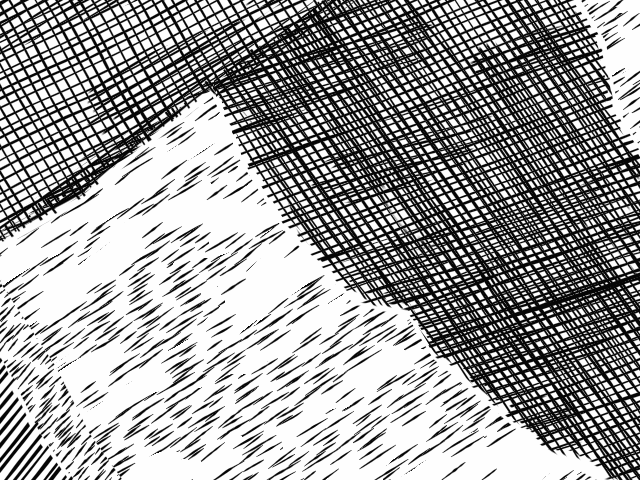
A WebGL 1 fragment shader for this pattern:

```glsl
precision highp float;
uniform vec2 u_resolution;

float hash(vec2 p) {
  return fract(sin(dot(p, vec2(127.1, 311.7))) * 43758.5453);
}

float noise(vec2 p) {
  vec2 i = floor(p), f = fract(p);
  f = f * f * (3.0 - 2.0 * f);
  return mix(mix(hash(i), hash(i + vec2(1, 0)), f.x),
             mix(hash(i + vec2(0, 1)), hash(i + vec2(1, 1)), f.x), f.y);
}

float ramp(float x, float a, float b) {
  return clamp((x - a) / (b - a), 0.0, 1.0);
}

// Coordinates along and across a stroke direction
vec2 turn(vec2 p, float angle) {
  float c = cos(angle), s = sin(angle);
  return vec2(c * p.x + s * p.y, c * p.y - s * p.x);
}

float fill(float d) {
  float soft = 0.75 / u_resolution.y;
  return 1.0 - smoothstep(-soft, soft, d);
}

// Long wavering pen lines, each with its own ragged end
float hatch(vec2 p, float angle, float gap, float width, float inside, float seed) {
  vec2 q = turn(p, angle);
  q.y += 0.014 * noise(p * 4.0 + seed) + 0.002 * noise(q * vec2(13.0, 35.0) + seed);
  float row = floor(q.y / gap);
  float r = hash(vec2(row, seed));
  float off = (fract(q.y / gap) - 0.5 - 0.4 * (r - 0.5)) * gap;
  float thick = width * (0.7 + 0.5 * hash(vec2(seed, row)));
  thick *= 0.75 + 0.45 * noise(vec2(q.x * 22.0, row + seed));
  float end = inside + 0.007 - 0.02 * hash(vec2(row + 9.0, seed));
  return fill(abs(off) - thick) * fill(-end);
}

// Short tapered strokes scattered along rows
float dashes(vec2 p, float angle, vec2 size, float width, float density, float seed) {
  vec2 q = turn(p, angle);
  q.y += 0.008 * noise(p * 6.0 + seed) + 0.002 * noise(q * vec2(30.0, 60.0));
  q /= size;
  float row = floor(q.y);
  q.x += 7.0 * hash(vec2(row, seed));
  vec2 cell = vec2(floor(q.x), row);
  vec2 f = fract(q) - 0.5;
  float r = hash(cell + seed);
  float reach = 0.24 + 0.24 * hash(cell + seed + 3.7);
  float off = (f.y - 0.3 * (r - 0.5) - 0.35 * f.x) * size.y;
  float along = clamp(1.0 - abs(f.x) / reach, 0.0, 1.0);
  float thick = width * sqrt(along) * (0.6 + 0.6 * noise(q * vec2(9.0, 2.0)));
  return fill(abs(off) - thick) * step(0.001, along) * step(hash(cell.yx + seed), density);
}

// Height of the shaded mass's peaked lower outline
float outline(float x) {
  float y = 0.5 + 0.097 * ramp(x, 0.0, 0.174) + 0.09 * ramp(x, 0.174, 0.278);
  y += 0.131 * ramp(x, 0.278, 0.443) - 0.139 * ramp(x, 0.443, 0.503);
  y -= 0.139 * ramp(x, 0.503, 0.59) + 0.156 * ramp(x, 0.59, 0.738);
  y -= 0.026 * ramp(x, 0.738, 0.85) + 0.088 * ramp(x, 0.85, 0.903);
  return y - 0.19 * ramp(x, 0.903, 1.128) - 0.11 * ramp(x, 1.128, 1.333);
}

void main() {
  vec2 p = gl_FragCoord.xy / u_resolution.y;

  // Signed regions, positive inside
  float above = (p.y - outline(p.x)) * 0.65;
  float rightEdge = 1.198 + 0.052 * ramp(p.y, 1.0, 0.913)
    + 0.026 * ramp(p.y, 0.913, 0.774) + 0.07 * ramp(p.y, 0.774, 0.65);
  float mass = min(above, rightEdge - p.x);
  float split = (p.y - 0.818 - 0.71 * (p.x - 0.443)) * 0.81;
  float leftPanel = min(mass, split + 0.012);
  float rightPanel = min(mass, 0.012 - split);
  float cornerEdge = 0.243 - 0.069 * ramp(p.y, 0.0, 0.097)
    - 0.07 * ramp(p.y, 0.097, 0.236) - 0.115 * ramp(p.y, 0.236, 0.41);
  float corner = p.y < 0.42 ? (cornerEdge - p.x) * 0.8 : -1.0;
  float core = corner - 0.072;

  // Crosshatching in the two panels
  float ink = hatch(p, -1.03, 0.021, 0.0024, leftPanel, 1.0);
  ink = max(ink, hatch(p, 0.46, 0.0185, 0.0022, leftPanel, 2.0));
  ink = max(ink, hatch(p, -0.99, 0.0175, 0.0023, rightPanel, 3.0));
  ink = max(ink, hatch(p, 0.36, 0.0165, 0.0022, rightPanel, 4.0));

  // Overlapping passes darken patches of the mass
  float steepPatch = (noise(turn(p, -0.98) * vec2(3.0, 9.0) + 4.0) - 0.4) * 0.12;
  float flatPatch = (noise(turn(p, 0.36) * vec2(3.0, 9.0) + 8.0) - 0.5) * 0.12;
  ink = max(ink, hatch(p, -0.92, 0.018, 0.0024, min(rightPanel, steepPatch), 5.0));
  ink = max(ink, hatch(p, 0.29, 0.019, 0.0022, min(rightPanel, flatPatch), 6.0));
  ink = max(ink, hatch(p, 0.56, 0.019, 0.0022, min(leftPanel, flatPatch), 7.0));

  // Heavy streaks and the dark seam between panels
  float across = turn(p, 0.315).y + 0.005 * noise(p * 12.0);
  float streak = abs(mod(across - 0.1145, 0.235) - 0.1175);
  ink = max(ink, fill(streak - 0.005 * noise(p * vec2(9.0, 3.0))) * fill(-rightPanel));
  float seam = min(mass, 0.025 - abs(split));
  ink = max(ink, hatch(p, 0.62, 0.013, 0.0025, seam, 8.0));
  float rim = abs(above - 0.004) - 0.004 * noise(p * 17.0);
  ink = max(ink, fill(rim) * step(p.x, 0.45));

  // Broken strokes gathered in lanes on the light ground
  float lane = noise(turn(p, 0.6) * vec2(4.0, 20.0));
  float density = 0.1 + 0.85 * smoothstep(0.25, 0.7, lane);
  float light = dashes(p, 0.49, vec2(0.1, 0.0175), 0.0024, density, 11.0);
  light = max(light, dashes(p, 0.55, vec2(0.078, 0.021), 0.0023, density, 12.0));
  ink = max(ink, light * fill(max(mass + 0.012, corner + 0.01)));

  // Bristling fringe around the hatched lower corner
  float fringe = dashes(p, 0.66, vec2(0.055, 0.011), 0.0025, 0.85, 13.0);
  fringe = max(fringe, dashes(p, 0.82, vec2(0.06, 0.013), 0.0022, 0.65, 14.0));
  ink = max(ink, fringe * fill(max(-corner - 0.01, core)));
  ink = max(ink, hatch(p, 0.88, 0.0165, 0.0034, core, 15.0));

  gl_FragColor = vec4(mix(vec3(0.995), vec3(0.02), ink), 1.0);
}
```
